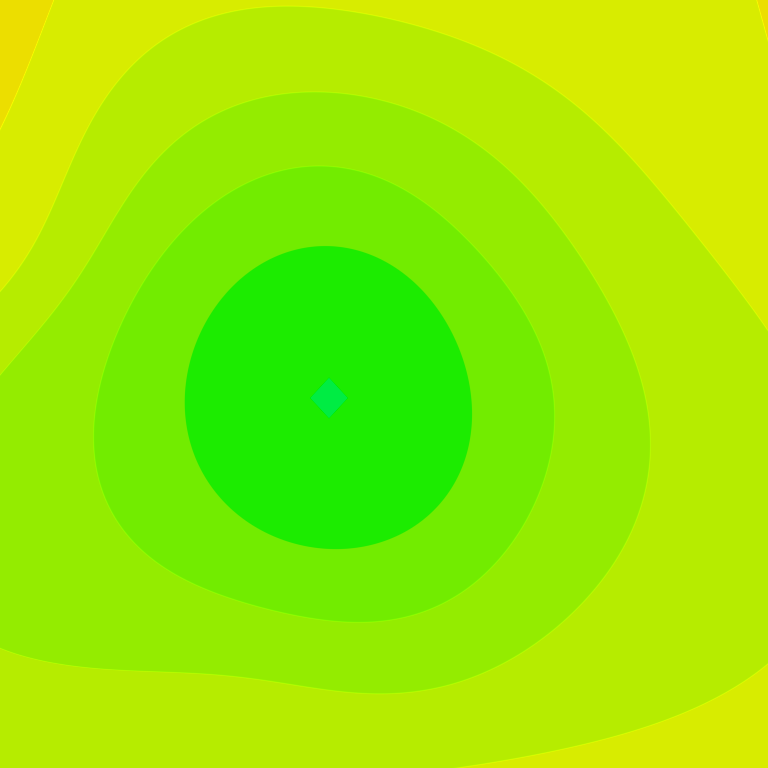
A WebGL 1 fragment shader for this background:

```glsl
precision highp float;
uniform vec2 u_resolution;

#define CENTER vec2(0.4284, 0.4818)
#define CORE_SIZE vec2(0.0245, 0.0265)
#define CORE_HUE 137.0
#define DISC_HUE_STEP 24.0
#define RING_HUE_STEP 21.9
#define OUTER_HUE_STEP 8.65
#define BRIGHTNESS 0.925
#define LINE_GLOW 0.055
#define LINE_WIDTH 0.0012

// Multiplying unit vectors adds their angles.
vec2 turn(vec2 a, vec2 b) {
    return vec2(a.x * b.x - a.y * b.y, a.x * b.y + a.y * b.x);
}

// Signed distance to a contour whose inverse radius is a sum of five
// cosine and sine pairs; small inverse radii leave the canvas.
float contour(vec2 p, float mean, vec2 h1, vec2 h2, vec2 h3, vec2 h4, vec2 h5) {
    float radius = length(p);
    vec2 d1 = p / max(radius, 0.0001);
    vec2 d2 = turn(d1, d1);
    vec2 d3 = turn(d2, d1);
    vec2 d4 = turn(d2, d2);
    vec2 d5 = turn(d3, d2);
    float inverse = mean + dot(h1, d1) + dot(h2, d2) + dot(h3, d3)
                  + dot(h4, d4) + dot(h5, d5);
    return radius - 1.0 / max(inverse, 0.3);
}

// Coverage outside an edge, smoothed over about one pixel.
float outside(float dist) {
    float soft = 0.7 / u_resolution.y;
    return smoothstep(-soft, soft, dist);
}

// Thin highlight along an edge.
float edgeLine(float dist) {
    return 1.0 - smoothstep(0.0, LINE_WIDTH + 0.3 / u_resolution.y, abs(dist));
}

// Saturated colour from a hue in degrees.
vec3 hueColor(float degrees) {
    vec3 sector = mod(degrees / 60.0 + vec3(0.0, 4.0, 2.0), 6.0);
    return clamp(abs(sector - 3.0) - 1.0, 0.0, 1.0);
}

void main() {
    vec2 p = gl_FragCoord.xy / u_resolution - CENTER;

    // Diamond core and the contours around it, from the inside out.
    vec2 q = abs(p) / CORE_SIZE;
    float core = (q.x + q.y - 1.0) * CORE_SIZE.x * 0.7;
    float disc = contour(p, 5.217, vec2(0.019, 0.074), vec2(0.145, 0.096),
        vec2(0.018, 0.089), vec2(0.0), vec2(0.0));
    float inner = contour(p, 3.395, vec2(0.066, 0.078), vec2(-0.008, 0.039),
        vec2(0.010, 0.140), vec2(-0.020, -0.053), vec2(-0.024, -0.005));
    float middle = contour(p, 2.445, vec2(0.108, 0.139), vec2(-0.126, -0.093),
        vec2(0.026, 0.245), vec2(0.0, -0.106), vec2(-0.026, 0.048));
    float outer = contour(p, 1.801, vec2(0.011, 0.209), vec2(-0.163, -0.140),
        vec2(-0.065, 0.289), vec2(0.025, -0.079), vec2(-0.006, 0.063));
    float corner = contour(p, 1.233, vec2(0.0, 0.150), vec2(0.134, -0.231),
        vec2(0.0, 0.257), vec2(0.0), vec2(0.0));

    // Each crossed edge steps the hue from green towards yellow.
    float hue = CORE_HUE - DISC_HUE_STEP * outside(core)
              - RING_HUE_STEP * outside(disc)
              - OUTER_HUE_STEP * (outside(inner) + outside(middle)
              + outside(outer) + outside(corner));

    // Faint bright lines on the wider contours.
    float line = max(max(edgeLine(inner), edgeLine(middle)),
                     max(edgeLine(outer), edgeLine(corner)));
    vec3 color = hueColor(hue) * (BRIGHTNESS + LINE_GLOW * line);
    gl_FragColor = vec4(color, 1.0);
}
```
